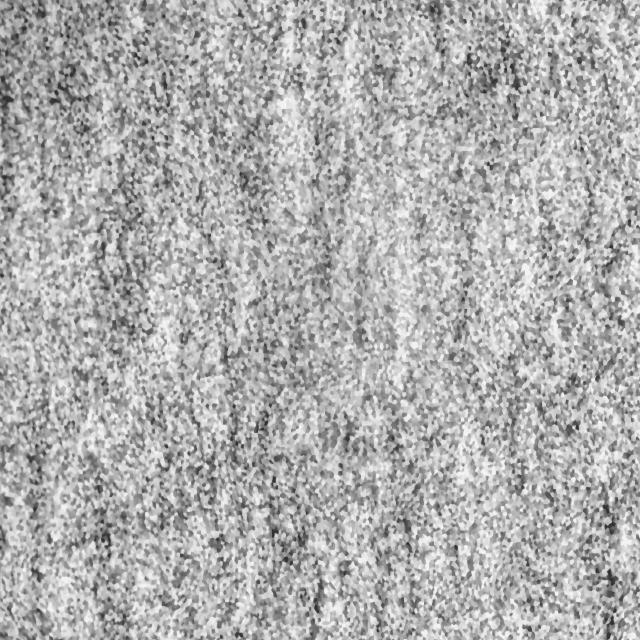
Write a Shadertoy shader that draws this texture.

```glsl
// Grey speckled stone-like surface with fine grain gathered into faint vertical streaks.

vec3 hash3(vec2 cell) {
    vec3 q = fract(cell.xyx * vec3(0.1031, 0.1030, 0.0973));
    q += dot(q, q.yxz + 33.33);
    return fract((q.xxy + q.yzz) * q.zyx);
}

// Cellular noise: blended shades of jittered points, about -0.5 to 0.5
float cellShade(vec2 p, float sharpness) {
    vec2 cell = floor(p);
    float shade = 0.0, total = 0.0;
    for (int y = -1; y <= 1; y++) {
        for (int x = -1; x <= 1; x++) {
            vec2 id = cell + vec2(x, y);
            vec3 rnd = hash3(id + 50.0);
            vec2 offset = id + rnd.xy - p;
            float weight = exp(-sharpness * dot(offset, offset));
            shade += weight * rnd.z;
            total += weight;
        }
    }
    return shade / total - 0.5;
}

void mainImage(out vec4 fragColor, in vec2 fragCoord) {
    vec2 uv = fragCoord / iResolution.xy;

    // Streaks lean gently on the left and waver along their length
    vec2 p = uv;
    p.x += 0.06 * uv.y * (1.0 - uv.x);
    p.x += 0.004 * sin(uv.y * 13.0 + uv.x * 9.0) + 0.002 * sin(uv.y * 31.0 - uv.x * 17.0);

    // Grain is softer at the left edge and calmer around the middle
    float focus = smoothstep(-0.1, 0.5, uv.x);
    float calm = exp(-14.0 * dot(uv - vec2(0.56, 0.6), (uv - vec2(0.56, 0.6)) * vec2(1.6, 0.7)));
    float grain = cellShade(p * vec2(215.0, 170.0), mix(4.0, 6.5, focus));
    float clumps = cellShade(p * vec2(120.0, 62.0) + 17.0, 5.0);

    // Vertical streaks from narrow to broad
    float narrow = cellShade(p * vec2(72.0, 11.0) + 31.0, 5.0);
    float broad = cellShade(p * vec2(27.0, 5.0) + 57.0, 4.0);
    float patches = cellShade(p * vec2(7.0, 3.0) + 83.0, 3.0);

    float relief = (0.56 * grain + 0.22 * clumps) * (1.0 - 0.25 * calm);
    relief += 0.19 * narrow + 0.12 * broad + 0.07 * patches;

    // Darker upper left corner, slightly brighter right side
    float light = 0.03 * (uv.x - 0.5) - 0.12 * exp(-18.0 * dot(uv - vec2(0.0, 1.0), uv - vec2(0.0, 1.0)));

    float grey = 0.707 + light + relief - 0.8 * relief * relief;
    fragColor = vec4(vec3(clamp(grey, 0.2, 0.95)), 1.0);
}
```
